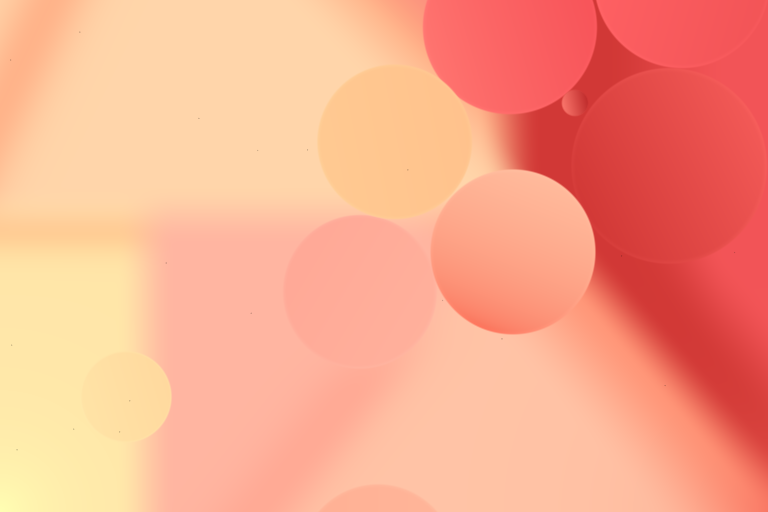
This background is drawn by a Shadertoy shader. Its source:

```glsl
// Oil drops floating over soft, out-of-focus blocks of warm colour.
// The backdrop blends colours across blurred half-planes; each drop is an
// antialiased disc with a directional gradient, and cellular dust lies on top.

#define ASPECT 1.5
#define HORIZON 0.58
#define COLUMN_X 0.285
#define BLUR 0.06
#define RIM_LIGHT 0.018
#define DUST_CELLS 11.0
#define DUST_SHARE 0.12
#define DUST_SIZE 0.0022

const vec3 PEACH  = vec3(1.00, 0.835, 0.665);
const vec3 YELLOW = vec3(1.00, 0.90, 0.66);
const vec3 PINK   = vec3(1.00, 0.71, 0.63);
const vec3 SAND   = vec3(1.00, 0.765, 0.65);
const vec3 ORANGE = vec3(1.00, 0.66, 0.50);
const vec3 CORAL  = vec3(0.98, 0.53, 0.49);
const vec3 RED    = vec3(0.95, 0.33, 0.34);
const vec3 DARK   = vec3(0.82, 0.22, 0.21);

// Signed distance to the line a-b, positive on its left side.
float side(vec2 p, vec2 a, vec2 b) {
    vec2 d = normalize(b - a);
    return dot(p - a, vec2(-d.y, d.x));
}

float soft(float d, float width) { return smoothstep(-width, width, d); }

float band(float d, float width) { return exp(-d * d / (width * width)); }

vec2 hash2(vec2 cell) {
    vec2 h = vec2(dot(cell, vec2(127.1, 311.7)), dot(cell, vec2(269.5, 183.3)));
    return fract(sin(h) * 43758.5);
}

vec3 backdrop(vec2 p) {
    // Upper left field, with an orange streak and a coral corner
    vec3 upper = mix(PEACH, ORANGE, 0.75 * band(side(p, vec2(0.0, 0.79), vec2(0.10, 1.0)), 0.07));
    float slope = side(p, vec2(0.68, 1.0), vec2(0.88, 0.80));
    upper = mix(upper, ORANGE, soft(slope, 0.09));
    upper = mix(upper, CORAL, soft(slope - 0.09, 0.08));

    // Lower left: yellow column beside a pink block
    vec3 yellow = mix(YELLOW, vec3(1.0, 1.0, 0.70), exp(-9.0 * length(p)));
    yellow = mix(yellow, vec3(1.0, 0.77, 0.55), 0.8 * band(p.y - 0.555, 0.05));
    vec3 lower = mix(yellow, PINK, soft(p.x - COLUMN_X, BLUR));

    // Lower centre: sand behind a salmon fold, warming to the right
    float fold = side(p, vec2(0.75, 0.28), vec2(0.53, 0.0));
    float foldFade = 1.0 - smoothstep(0.22, 0.42, p.y);
    lower = mix(lower, SAND, soft(fold, 0.07));
    lower = mix(lower, vec3(1.0, 0.645, 0.565), 0.75 * foldFade * band(fold + 0.02, 0.07));
    float stripe = side(p, vec2(1.17, 0.42), vec2(1.48, 0.06));
    lower = mix(lower, vec3(1.0, 0.56, 0.44), 0.9 * smoothstep(-0.20, 0.0, stripe));

    vec3 col = mix(lower, upper, soft(p.y - HORIZON, BLUR));

    // Right side: dark diagonal stripe fading to a lighter red
    float glow = smoothstep(0.08, 0.24, stripe) * smoothstep(1.18, 1.42, p.x);
    float cover = smoothstep(0.93, 1.06, p.x) * soft(stripe - 0.015, 0.05);
    col = mix(col, mix(DARK, RED, glow), cover);
    return mix(col, vec3(0.97, 0.43, 0.37), 0.7 * exp(-9.0 * distance(p, vec2(1.5, 0.0))));
}

// Lays a drop over col; shade runs from near to far along dir, bent by a power.
vec3 drop(vec3 col, vec2 p, vec2 centre, float radius, vec3 near, vec3 far, vec2 dir, float bend) {
    vec2 q = (p - centre) / radius;
    float r = length(q);
    float aa = 1.2 / (iResolution.y * radius);
    float t = pow(clamp(0.5 + 0.5 * dot(q, normalize(dir)), 0.0, 1.0), bend);
    vec3 body = mix(near, far, t) + RIM_LIGHT * smoothstep(0.95, 1.0, r);
    return mix(col, body, 1.0 - smoothstep(1.0 - aa, 1.0 + aa, r));
}

// Sparse specks, at most one in each cell.
float dust(vec2 p) {
    vec2 cell = floor(p * DUST_CELLS);
    vec2 spot = (cell + 0.2 + 0.6 * hash2(cell)) / DUST_CELLS;
    float present = step(hash2(cell + 37.0).x, DUST_SHARE);
    return present * (1.0 - smoothstep(0.3, 1.0, distance(p, spot) / DUST_SIZE));
}

void mainImage(out vec4 fragColor, in vec2 fragCoord) {
    vec2 p = fragCoord / iResolution.xy * vec2(ASPECT, 1.0);
    vec3 col = backdrop(p);

    // Red drops, upper right
    col = drop(col, p, vec2(1.307, 0.676), 0.191, DARK, vec3(0.95, 0.35, 0.34), vec2(1.0, 0.5), 1.0);
    col = drop(col, p, vec2(1.332, 1.039), 0.172, vec3(1.0, 0.38, 0.39), RED, vec2(1.0, -0.3), 1.0);
    col = drop(col, p, vec2(0.996, 0.947), 0.170, vec3(1.0, 0.46, 0.44), vec3(0.97, 0.33, 0.35), vec2(1.0, 0.3), 0.8);
    col = drop(col, p, vec2(1.123, 0.799), 0.0255, vec3(0.98, 0.46, 0.42), vec3(0.75, 0.17, 0.17), vec2(1.0, 0.2), 1.0);

    // Pale drops, centre and lower left
    col = drop(col, p, vec2(0.703, 0.430), 0.150, vec3(1.0, 0.66, 0.59), vec3(1.0, 0.69, 0.61), vec2(1.0, -0.6), 1.0);
    col = drop(col, p, vec2(0.771, 0.723), 0.151, vec3(1.0, 0.79, 0.57), vec3(1.0, 0.76, 0.55), vec2(1.0, 0.2), 1.0);
    col = drop(col, p, vec2(1.002, 0.508), 0.161, vec3(0.98, 0.40, 0.31), vec3(1.0, 0.73, 0.61), vec2(0.4, 1.0), 0.4);
    col = drop(col, p, vec2(0.246, 0.225), 0.089, vec3(1.0, 0.89, 0.65), vec3(1.0, 0.85, 0.62), vec2(1.0, 0.3), 1.0);
    col = drop(col, p, vec2(0.738, -0.098), 0.152, vec3(1.0, 0.69, 0.58), vec3(1.0, 0.71, 0.60), vec2(1.0, 0.0), 1.0);

    col *= 1.0 - 0.18 * dust(p);
    fragColor = vec4(clamp(col, 0.0, 1.0), 1.0);
}
```
